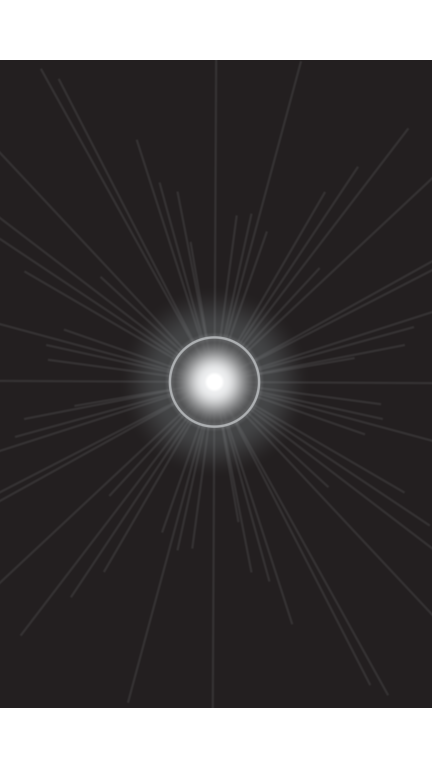
Reproduce this background procedurally as a Shadertoy shader.

```glsl
// A glowing orb in a thin ring, with a soft halo and faint rays, on a dark panel
// between two white bands. One fan of rays is repeated by four-fold rotation in
// polar coordinates; the orb, ring and halo are radial gradients.

const float PI = 3.14159265;
const vec2  CENTRE = vec2(0.4965, 0.5026);  // fraction of the canvas
const float PANEL_HALF = 0.421875;          // fraction of the canvas height
const float RING_RADIUS = 0.1032;           // lengths below are canvas widths
const float RAY_HALF_WIDTH = 0.0042;

const vec3 PANEL_COLOUR = vec3(0.137, 0.122, 0.125);
const vec3 HALO_COLOUR  = vec3(0.265, 0.270, 0.276);
const vec3 RIM_COLOUR   = vec3(0.290, 0.293, 0.298);
const vec3 ORB_COLOUR   = vec3(0.930, 0.935, 0.940);
const vec3 RING_COLOUR  = vec3(0.680, 0.690, 0.700);
const vec3 RAY_COLOUR   = vec3(0.580, 0.590, 0.600);

// Fan of one quarter turn: angle in degrees, reach from the centre
const int RAY_COUNT = 16;
const vec2 FAN[RAY_COUNT] = vec2[RAY_COUNT](
    vec2(-0.3, 0.77), vec2(9.7, 0.33),  vec2(11.0, 0.45), vec2(15.4, 0.48),
    vec2(17.8, 0.59), vec2(27.2, 0.79), vec2(29.0, 0.83), vec2(43.1, 1.10),
    vec2(47.3, 0.36), vec2(52.6, 0.74), vec2(56.3, 0.60), vec2(59.8, 0.51),
    vec2(70.8, 0.37), vec2(74.9, 0.77), vec2(77.6, 0.40), vec2(82.4, 0.39));

// Falls from 1 to 0 as x goes from inner to outer
float fade(float inner, float outer, float x) {
    return 1.0 - smoothstep(inner, outer, x);
}

// Coverage of a soft ray and its three quarter-turn copies
float rayCover(float radius, float angle, vec2 ray, float pixel) {
    float turn = mod(angle - radians(ray.x) + PI * 0.25, PI * 0.5) - PI * 0.25;
    float along = radius * cos(turn);
    float across = abs(radius * sin(turn));
    float tip = fade(ray.y - 0.004, ray.y + 0.002, along);
    return fade(0.0, RAY_HALF_WIDTH + 0.5 * pixel, across) * tip;
}

// Overlapping translucent rays build up where they crowd together
float rayLight(vec2 p, float opacity, float pixel) {
    float radius = length(p);
    float angle = atan(p.y, p.x);
    float clear = 1.0;
    for (int i = 0; i < RAY_COUNT; i++) {
        clear *= 1.0 - opacity * rayCover(radius, angle, FAN[i], pixel);
    }
    return 1.0 - clear;
}

// Radial shading from the white core to the grey rim
vec3 orbColour(float radius, float pixel) {
    vec3 colour = mix(RIM_COLOUR, ORB_COLOUR, fade(0.022, RING_RADIUS, radius));
    return mix(colour, vec3(1.0), fade(0.015, 0.023 + pixel, radius));
}

void mainImage(out vec4 fragColor, in vec2 fragCoord) {
    float pixel = 1.0 / iResolution.x;
    vec2 p = (fragCoord - CENTRE * iResolution.xy) * pixel;
    float radius = length(p);

    // Panel and halo
    vec3 colour = mix(PANEL_COLOUR, HALO_COLOUR, fade(0.12, 0.225, radius));

    // Orb below the rays
    float inside = fade(RING_RADIUS - pixel, RING_RADIUS + pixel, radius);
    colour = mix(colour, orbColour(radius, pixel), inside);

    // Rays, weaker within the orb
    float opacity = mix(0.15, 0.05, inside);
    colour = mix(colour, max(colour, RAY_COLOUR), rayLight(p, opacity, pixel));

    // Ring with a faint glow on both sides
    float ringDistance = abs(radius - RING_RADIUS);
    colour = mix(colour, RING_COLOUR, 0.22 * fade(0.0, 0.014, ringDistance));
    colour = mix(colour, RING_COLOUR, fade(0.001, 0.0035 + 0.5 * pixel, ringDistance));

    // White bands above and below
    float edge = abs(fragCoord.y / iResolution.y - 0.5) - PANEL_HALF;
    float soft = 0.5 / iResolution.y;
    colour = mix(colour, vec3(1.0), smoothstep(-soft, soft, edge));

    fragColor = vec4(colour, 1.0);
}
```
